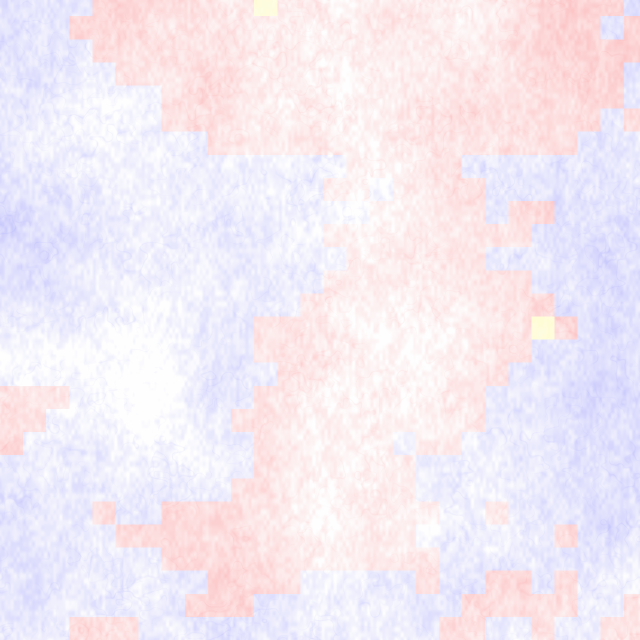
Give the GLSL for this texture, as a Shadertoy shader.

```glsl
// Pale weathered plaster: blue and white clouds with blocky rose patches and fine cracks.

const float CELLS = 27.7;
const vec3 PAPER = vec3(0.995);
const vec3 BLUE_ABSORB = vec3(1.0, 1.0, 0.03);
const vec3 ROSE_ABSORB = vec3(0.03, 1.0, 0.98);
const vec3 YELLOW_ABSORB = vec3(0.0, 0.05, 1.2);
const vec3 CYAN_ABSORB = vec3(1.0, 0.05, 0.0);

float hash(vec2 p) {
    vec3 q = fract(vec3(p.xyx) * 0.1031);
    q += dot(q, q.yzx + 33.33);
    return fract((q.x + q.y) * q.z);
}

float noise(vec2 p) {
    vec2 i = floor(p), f = fract(p);
    f = f * f * (3.0 - 2.0 * f);
    vec2 e = vec2(0.0, 1.0);
    return mix(mix(hash(i), hash(i + e.yx), f.x),
               mix(hash(i + e.xy), hash(i + e.yy), f.x), f.y);
}

float fbm(vec2 p) {
    float sum = 0.0, weight = 0.5;
    for (int i = 0; i < 4; i++) {
        sum += weight * noise(p);
        p = p * 2.03 + vec2(17.3, 9.1);
        weight *= 0.5;
    }
    return sum / 0.9375;
}

// Soft elliptical bump, 1 at its centre
float softPatch(vec2 p, vec2 centre, vec2 radius) {
    vec2 d = (p - centre) / radius;
    return exp(-dot(d, d));
}

// Thin broken lines along the middle level of a noise field
float cracks(vec2 p, float frequency) {
    vec2 warp = vec2(noise(p * 70.0), noise(p * 70.0 + 40.0)) - 0.5;
    float level = noise(p * frequency + warp * 1.3);
    float line = 1.0 - smoothstep(0.0, 0.09, abs(level - 0.5));
    return line * smoothstep(0.35, 0.7, noise(p * 24.0 + 5.0));
}

// Whether a grid cell is rose (1) or blue (0)
float roseCell(vec2 cell) {
    vec2 p = (cell + 0.5) / CELLS;
    float score = fbm(p * vec2(4.0, 6.0) + 31.0) + 0.1 * (hash(cell + 71.0) - 0.5);
    score += 0.25 * softPatch(p, vec2(0.64, 0.5), vec2(0.22, 0.55));
    return step(0.64, score);
}

// Amount of pigment: clouds, streaky grain and cracks
float pigment(vec2 p) {
    float amount = 0.05 + 0.22 * (fbm(p * vec2(5.5, 5.0) + 3.0) - 0.5);
    amount += 0.022 * smoothstep(0.25, 0.5, abs(p.x - 0.5));
    amount -= 0.045 * softPatch(p, vec2(0.2, 0.82), vec2(0.2, 0.12));
    amount -= 0.04 * softPatch(p, vec2(0.34, 0.33), vec2(0.17, 0.18));
    amount += 0.055 * (noise(p * vec2(85.0, 50.0)) - 0.5);
    amount += 0.075 * (noise(p * vec2(210.0, 120.0) + 8.0) - 0.5);
    amount += 0.035 * cracks(p, 38.0) + 0.025 * cracks(p + 2.0, 75.0);
    return amount;
}

vec3 plaster(vec2 p) {
    vec2 cell = floor(p * CELLS);
    float rose = roseCell(cell);
    float amount = pigment(p);

    // Rose cells outside the main body are flatter and deeper
    float body = softPatch(p, vec2(0.62, 0.5), vec2(0.28, 0.6));
    amount += rose * (0.008 + 0.055 * (1.0 - body));
    vec3 absorb = mix(BLUE_ABSORB, ROSE_ABSORB, rose);

    // A few stray cells of yellow or cyan
    float stray = step(0.992, hash(cell + 213.0));
    absorb = mix(absorb, mix(CYAN_ABSORB, YELLOW_ABSORB, rose), stray);
    amount = mix(amount, 0.07 + 0.4 * amount, stray);

    return PAPER - absorb * clamp(amount, 0.0, 0.22);
}

void mainImage(out vec4 fragColor, in vec2 fragCoord) {
    // Average four samples to smooth the block edges
    vec3 color = vec3(0.0);
    for (int i = 0; i < 4; i++) {
        vec2 offset = vec2(i % 2, i / 2) * 0.5 - 0.25;
        color += plaster((fragCoord + offset) / iResolution.y);
    }
    fragColor = vec4(color * 0.25, 1.0);
}
```
